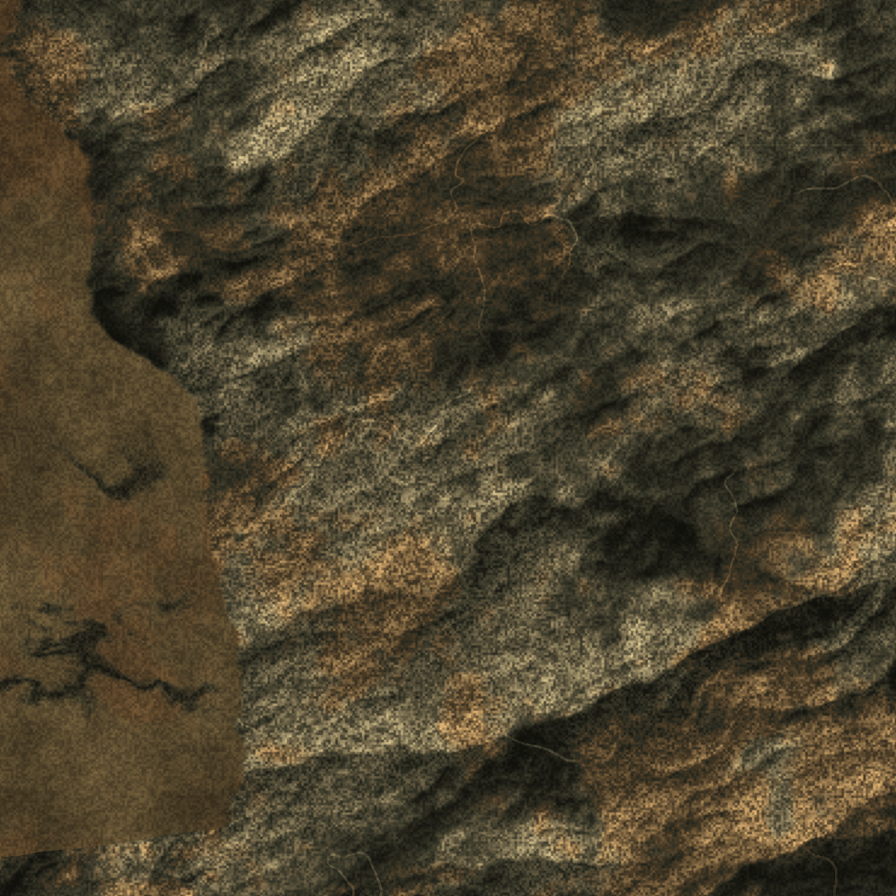
A Shadertoy shader for this texture:

```glsl
// Aerial view of rugged olive hills, wooded ravines and a brown plain.

const float GRAIN_COUNT = 370.0;     // tree-sized specks across the canvas
const float RELIEF_SCALE = 4.2;      // ridges across the canvas
const float RELIEF_STRENGTH = 0.60;
const float FOREST_TONE = 0.180;
const float MEADOW_TONE = 0.385;
const float PLAIN_TONE = 0.325;
const float TRACK_WIDTH = 0.0013;
const vec2 LIGHT_DIR = vec2(-0.50, 0.87);
const vec2 RIDGE_DIR = vec2(0.88, 0.47);
const vec3 FOREST_TINT = vec3(1.00, 1.00, 0.73);
const vec3 MEADOW_TINT = vec3(1.00, 0.91, 0.66);
const vec3 PLAIN_TINT = vec3(1.00, 0.83, 0.52);
const vec3 RUST_TINT = vec3(1.00, 0.76, 0.46);

float hash(vec2 cell) {
    vec3 q = fract(cell.xyx * vec3(0.1031, 0.1030, 0.0973));
    q += dot(q, q.yzx + 33.33);
    return fract((q.x + q.y) * q.z);
}

float noise(vec2 p) {
    vec2 cell = floor(p), f = fract(p);
    f = f * f * f * (f * (f * 6.0 - 15.0) + 10.0);
    return mix(mix(hash(cell), hash(cell + vec2(1, 0)), f.x),
               mix(hash(cell + vec2(0, 1)), hash(cell + vec2(1, 1)), f.x), f.y);
}

const mat2 OCTAVE_TURN = mat2(1.62, 1.18, -1.18, 1.62);

float fbm(vec2 p) {
    float sum = 0.0, amp = 0.5;
    for (int i = 0; i < 5; i++) {
        sum += amp * noise(p);
        p = OCTAVE_TURN * p + 17.3;
        amp *= 0.5;
    }
    return sum / 0.97;
}

// Coordinates stretched along the ridges
vec2 alongRidges(vec2 p) {
    return vec2(dot(p, RIDGE_DIR) * 0.55, dot(p, vec2(-RIDGE_DIR.y, RIDGE_DIR.x)));
}

float terrainHeight(vec2 p) {
    vec2 q = alongRidges(p) * RELIEF_SCALE;
    float sum = 0.0, amp = 0.5;
    for (int i = 0; i < 5; i++) {
        sum += amp * (1.0 - abs(2.0 * noise(q) - 1.0));
        q = OCTAVE_TURN * q + 9.7;
        amp *= 0.46;
    }
    return sum;
}

float fall(float start, float end, float x) { return 1.0 - smoothstep(start, end, x); }
float bump(float x, float width) { return exp(-x * x / (width * width)); }

// Shadow with a crisp upper rim that fades downhill
float ravine(float below, float depth) {
    return smoothstep(-0.012, 0.012, below) * exp(-max(below, 0.0) / depth);
}

float plainEdge(float y) {
    return 0.10 * fall(0.80, 0.94, y) + 0.13 * fall(0.53, 0.66, y)
         + 0.04 * fall(0.20, 0.45, y) - 0.33 * fall(0.025, 0.085, y);
}

void mainImage(out vec4 fragColor, in vec2 fragCoord) {
    vec2 p = fragCoord / iResolution.xy;
    vec2 warp = vec2(fbm(p * 6.0 + 3.1), fbm(p * 6.0 + 41.7)) - 0.5;
    vec2 w = p + 0.13 * warp;
    float fine = fbm(p * 38.0 + 5.0) - 0.5;

    // Relief lit from the upper left
    vec2 r = p + 0.07 * warp;
    float stepLength = 0.005;
    float slope = (terrainHeight(r) - terrainHeight(r + LIGHT_DIR * stepLength)) / stepLength;
    float relief = clamp(slope * 0.12, -0.85, 0.70);

    // Meadows against forest
    float cover = fbm(alongRidges(w) * 6.5 + 12.0) + 0.35 * fine;
    cover += 0.15 * bump(w.y - 0.83, 0.06) * smoothstep(0.05, 0.2, p.x);
    cover += 0.17 * bump(length((w - vec2(0.50, 0.25)) * vec2(0.8, 1.0)), 0.14);
    cover += 0.09 * bump(w.y - 0.46, 0.07);
    cover -= 0.16 * bump(length((w - vec2(0.30, 0.66)) * vec2(0.7, 1.0)), 0.13);
    cover -= 0.15 * bump(length((w - vec2(0.16, 0.95)) * vec2(0.8, 1.0)), 0.12);
    cover -= 0.06 * smoothstep(0.90, 0.97, w.y);
    float meadow = smoothstep(0.35, 0.67, cover);
    float hills = mix(FOREST_TONE, MEADOW_TONE, meadow) * (1.0 + RELIEF_STRENGTH * relief);

    // Main ravines
    float peaked = ravine(0.47 - 0.53 * abs(w.x - 0.66) - w.y, 0.045);
    float southern = ravine(0.07 + 0.60 * (w.x - 0.42) - w.y, 0.035) * fall(0.84, 0.92, p.x);
    float canyon = ravine(0.63 + 0.55 * (w.x - 0.14) - w.y, 0.05) * fall(0.40, 0.55, p.x);
    hills *= 1.0 - 0.55 * max(max(peaked, southern), canyon);
    hills *= 1.0 + 0.45 * fine;

    // Plain with winding dark washes
    float edgeGap = plainEdge(p.y) + 0.07 * warp.x + 0.022 * fine - p.x;
    float plain = smoothstep(-0.004, 0.006, edgeGap);
    float wash = bump(fbm(w * vec2(4.0, 7.0) + 23.0) - 0.5 + 0.08 * fine, 0.035);
    wash *= smoothstep(0.12, 0.25, p.y) * fall(0.44, 0.53, p.y) * smoothstep(0.0, 0.06, edgeGap);
    float ground = PLAIN_TONE * (1.0 + 0.55 * (fbm(p * 9.0 + 60.0) - 0.5) + 0.40 * fine);
    ground *= 1.0 - 0.62 * wash;
    float tone = mix(hills, ground, plain);
    tone *= 1.0 - 0.30 * bump(edgeGap + 0.012, 0.014) * smoothstep(0.5, 0.6, p.y);

    // Pale tracks
    float field = fbm(p * 3.2 + 80.0) - 0.5;
    float spread = max(length(vec2(fbm(p * 3.2 + vec2(80.01, 80.0)) - 0.5 - field,
                                   fbm(p * 3.2 + vec2(80.0, 80.01)) - 0.5 - field)) * 320.0, 0.4);
    float track = fall(TRACK_WIDTH * 0.5, TRACK_WIDTH * 1.5, abs(field) / spread);
    track *= smoothstep(0.50, 0.60, noise(p * 5.0 + 31.0)) * (1.0 - plain);
    float road = fall(TRACK_WIDTH * 0.4, TRACK_WIDTH * 1.4, abs(p.y - 0.838)) * smoothstep(0.5, 0.7, p.x);
    tone += 0.12 * track + 0.05 * road;

    // Specks of trees and bare soil
    float grain = 0.75 * noise(p * GRAIN_COUNT) + 0.25 * noise(p * GRAIN_COUNT * 0.47 + 7.0) - 0.5;
    float grainStrength = mix(mix(0.75, 1.20, meadow), 0.50 + 0.6 * wash, plain);
    tone = max(tone * (1.0 + grainStrength * grain), 0.065);

    // Soil and foliage tints
    float rust = smoothstep(0.48, 0.68, fbm(p * 7.0 + 51.0) + 0.5 * fine
               + 0.16 * smoothstep(0.62, 0.80, p.x) * fall(0.20, 0.32, p.y));
    vec3 hillTint = mix(FOREST_TINT, MEADOW_TINT, smoothstep(0.16, 0.36, tone));
    hillTint = mix(hillTint, RUST_TINT, 0.75 * rust * smoothstep(0.14, 0.28, tone));
    vec3 plainTint = mix(mix(PLAIN_TINT, RUST_TINT, rust), FOREST_TINT, 0.85 * wash);
    fragColor = vec4(tone * mix(hillTint, plainTint, plain), 1.0);
}
```
